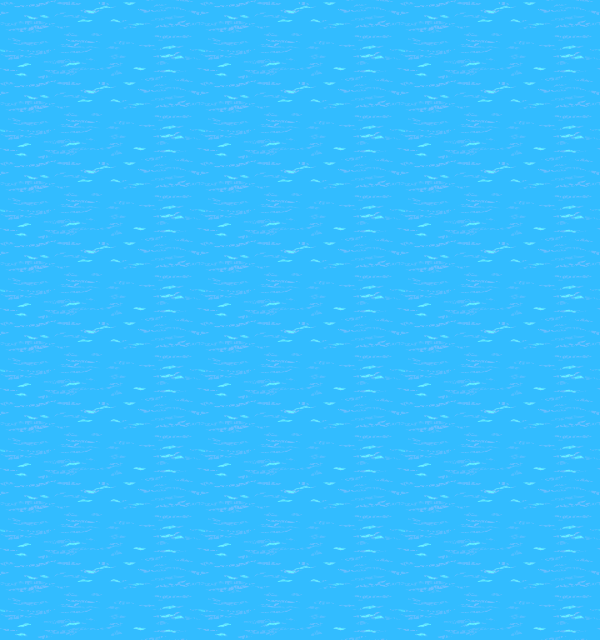
Write a Shadertoy shader that draws this texture.

```glsl
// Sunlit water: faint ragged ripples and small cyan glints on flat blue.
// One tile scatters tapered, wavy streaks on a torus, so it wraps on all sides;
// wrapped lattice noise breaks the foam into fine speckles.

#define REPEATS vec2(3.0, 8.0)      // tiles across and down
#define TILE vec2(160.0, 64.0)      // fine units per tile, whole numbers
#define STREAKS 72                  // ripples per tile
#define GLINT_SHARE 0.24            // part of the ripples that sparkle
#define HALF_LENGTH vec2(5.0, 22.0) // shortest and longest ripple, fine units
#define HALF_WIDTH vec2(0.7, 1.5)   // thinnest and thickest ripple
#define WAVINESS 0.8                // height of the shared wobble
#define WATER vec3(0.195, 0.738, 1.0)
#define FOAM vec3(0.43, 0.745, 1.0)
#define GLINT vec3(0.42, 1.0, 1.0)

const float TAU = 6.2831853;

float hash(vec2 p) {
    vec3 q = fract(p.xyx * vec3(0.1031, 0.1030, 0.0973));
    q += dot(q, q.yzx + 33.33);
    return fract((q.x + q.y) * q.z);
}

// Value noise whose lattice wraps at the tile border
float speckle(vec2 p) {
    p -= 0.5;
    vec2 cell = floor(p), f = smoothstep(0.0, 1.0, p - cell);
    vec2 a = mod(cell, TILE), b = mod(cell + 1.0, TILE);
    return mix(mix(hash(a), hash(vec2(b.x, a.y)), f.x),
               mix(hash(vec2(a.x, b.y)), hash(b), f.x), f.y);
}

// Layered sines with whole periods per tile
float wobble(vec2 uv) {
    return 0.5 * sin(TAU * (5.0 * uv.x + 2.0 * uv.y))
         + 0.3 * sin(TAU * (11.0 * uv.x - 3.0 * uv.y) + 1.7)
         + 0.3 * sin(TAU * (19.0 * uv.x + 5.0 * uv.y) + 4.1);
}

// Coverage of a flat lens that tapers to both ends
float lens(vec2 d, float halfLength, float halfWidth, float soft) {
    float along = d.x / halfLength;
    float width = halfWidth * (1.0 - along * along);
    return smoothstep(-0.5 * soft, 0.5 * soft, width - abs(d.y))
         * smoothstep(1.0, 0.8, abs(along));
}

void mainImage(out vec4 fragColor, in vec2 fragCoord) {
    vec2 uv = fract(fragCoord / iResolution.xy * REPEATS);
    vec2 unitsPerPixel = TILE * REPEATS / iResolution.xy;
    float soft = max(unitsPerPixel.x, unitsPerPixel.y);
    float wave = WAVINESS * wobble(uv);
    float grain = speckle(uv * TILE);

    float foam = 0.0, glint = 0.0;
    for (int i = 0; i < STREAKS; i++) {
        float id = float(i) + 1.0;
        vec2 rnd = vec2(hash(vec2(id, 3.0)), hash(vec2(id, 17.0)));
        vec2 shape = vec2(hash(vec2(id, 29.0)), hash(vec2(id, 41.0)));

        // Even scatter with jitter, nearest copy on the torus
        vec2 centre = fract(id * vec2(0.7549, 0.5698) + 0.12 * rnd);
        vec2 d = uv - centre;
        d = (d - round(d)) * TILE;

        // Tilt, bend and wobble
        float halfLength = mix(HALF_LENGTH.x, HALF_LENGTH.y, shape.x * shape.x);
        float tilt = mix(-0.14, 0.2, rnd.y);
        float bend = (rnd.x - 0.5) * 2.5 / halfLength;
        d.y -= tilt * d.x + bend * d.x * d.x / halfLength + wave;

        // Foam streak, with a short bright core on some
        float halfWidth = mix(HALF_WIDTH.x, HALF_WIDTH.y, shape.y);
        float strength = mix(0.5, 1.0, rnd.x);
        foam = max(foam, strength * lens(d, halfLength, halfWidth, soft));
        if (hash(vec2(id, 53.0)) < GLINT_SHARE) {
            float core = lens(d, mix(3.0, 8.0, rnd.y), 0.8, soft);
            glint = max(glint, core * mix(0.55, 1.0, shape.y));
        }
    }

    // Speckles wear the foam more than the glints
    foam *= smoothstep(0.1, 0.8, grain);
    glint *= mix(0.5, 1.0, grain);
    vec3 colour = mix(WATER, FOAM, foam);
    colour = mix(colour, GLINT, glint);
    fragColor = vec4(colour, 1.0);
}
```
